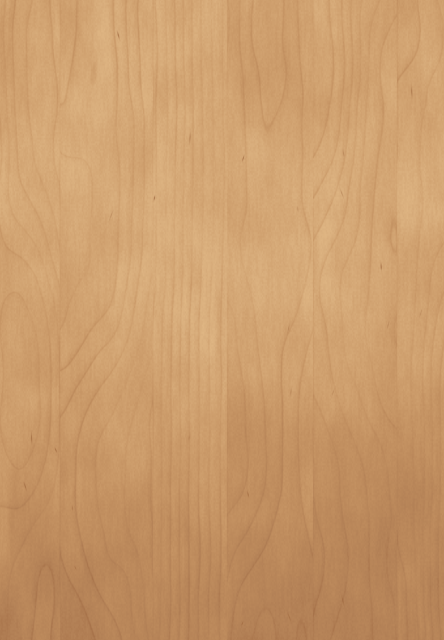
Write a Shadertoy shader that draws this texture.

```glsl
const vec3 DARK_WOOD = vec3(0.705, 0.508, 0.340);
const vec3 LIGHT_WOOD = vec3(0.850, 0.682, 0.488);
const vec3 WARM_DIP = vec3(0.0, 0.011, 0.020);
const vec3 FLECK_COLOR = vec3(0.60, 0.38, 0.22);
const float SEAMS[5] = float[5](0.135, 0.345, 0.512, 0.706, 0.895);

float hash(vec2 p) {
    vec3 q = fract(vec3(p.xyx) * 0.1031);
    q += dot(q, q.yzx + 33.33);
    return fract((q.x + q.y) * q.z);
}

float noise(vec2 p) {
    vec2 i = floor(p), f = fract(p);
    f = f * f * f * (f * (f * 6.0 - 15.0) + 10.0);
    return mix(mix(hash(i), hash(i + vec2(1, 0)), f.x),
               mix(hash(i + vec2(0, 1)), hash(i + vec2(1, 1)), f.x), f.y);
}

float fbm(vec2 p) {
    return 0.57 * noise(p) + 0.29 * noise(p * 2.03 + 7.1) + 0.14 * noise(p * 4.1 + 3.7);
}

float bell(float d, float width) {
    return exp(-d * d / (width * width));
}

// Height field whose contours are the growth rings; figure 0 is straight grain
float ringField(vec2 p, float figure, float seed) {
    vec2 s = p + seed * vec2(17.3, 9.7);
    float arches = noise(s * vec2(7.5, 1.9)) * 6.0 * figure;
    float wobble = noise(s * vec2(15.0, 8.0)) * mix(0.3, 0.6, figure);
    float slope = mix(44.0, 13.0, figure);
    return p.x * slope + arches + wobble + noise(s * vec2(9.0, 1.2)) * 1.2;
}

// Ring lines of even width, found from the distance to each contour
float ringLines(vec2 p, float figure, float seed, float width) {
    const float e = 0.001;
    float h = ringField(p, figure, seed);
    vec2 slope = vec2(ringField(p + vec2(e, 0), figure, seed) - h,
                      ringField(p + vec2(0, e), figure, seed) - h) / e;
    float d = (fract(h) - 0.5) / max(length(slope), 9.0);
    float shade = d < 0.0 ? bell(d, width * 4.5) : bell(d, width);
    float weight = mix(0.45, 1.0, hash(vec2(floor(h) + 50.0, seed)));
    return (0.6 * bell(d, width) + 0.4 * shade) * weight;
}

// Sparse short dark strokes, one at most in each cell
float flecks(vec2 p, vec2 cell, float density) {
    vec2 id = floor(p / cell);
    vec2 center = 0.25 + 0.5 * vec2(hash(id + 3.1), hash(id + 8.7));
    vec2 d = (fract(p / cell) - center) * cell;
    d.x += d.y * (hash(id + 5.3) - 0.5) * 0.8;
    float size = mix(0.004, 0.011, hash(id + 1.9));
    float stroke = bell(d.x, 0.0016) * bell(d.y, size);
    return stroke * step(hash(id + 12.4), density) * mix(0.2, 0.7, hash(id + 6.6));
}

// Broad light falling off toward the bottom, top and sides
float lighting(vec2 uv) {
    float rise = 0.95 * smoothstep(-0.12, 0.68, uv.y);
    float side = uv.x - 0.55;
    return rise - 0.16 * smoothstep(0.7, 1.0, uv.y) - 0.4 * side * side;
}

void mainImage(out vec4 fragColor, in vec2 fragCoord) {
    vec2 uv = fragCoord / iResolution.xy;
    vec2 p = fragCoord / iResolution.x;

    // Boards: index, tone and faint glue seams
    float board = 0.0, boardTone = 0.5, seam = 0.0;
    for (int k = 0; k < 5; k++) {
        float d = p.x - SEAMS[k];
        board += step(0.0, d);
        boardTone = mix(boardTone, hash(vec2(float(k) + 4.0, 2.6)), smoothstep(-0.002, 0.002, d));
        seam += bell(d, 0.002) * noise(vec2(float(k) * 9.0, p.y * 4.0));
    }
    float figure = abs(board - 2.0) < 0.5 ? 0.04 : 0.75 + 0.25 * hash(vec2(board, 5.0));
    vec2 local = p + board * vec2(3.7, 5.9);

    // Growth rings that fade in and out along the board
    float strength = mix(0.4, 1.2, noise(local * vec2(8.0, 4.0)));
    float rings = ringLines(p, figure, board + 2.0, 0.0022) * strength;

    // Soft mottling, pale streaks and fine fibres
    float mottle = fbm(local * vec2(7.0, 6.0)) - 0.5;
    float streak = smoothstep(0.7, 0.98, noise(local * vec2(15.0, 4.0)));
    float ripple = noise(local * vec2(38.0, 11.0)) - 0.5;
    float fibre = noise(p * vec2(230.0, 30.0)) - 0.5;
    float pores = noise(p * vec2(340.0, 240.0)) - 0.5;

    float tone = lighting(uv) + 0.03;
    tone += 0.2 * (boardTone - 0.5) + 0.44 * mottle + 0.18 * streak;
    tone += 0.09 * ripple + 0.11 * fibre + 0.13 * pores;
    tone -= 0.33 * rings + 0.16 * seam;

    // Mid tones lean warmer than either end
    float middle = clamp(4.0 * tone * (1.0 - tone), 0.0, 1.0);
    vec3 color = mix(DARK_WOOD, LIGHT_WOOD, tone) - WARM_DIP * middle;
    color = mix(color, FLECK_COLOR, flecks(p, vec2(0.1, 0.13), 0.22));
    fragColor = vec4(color, 1.0);
}
```
